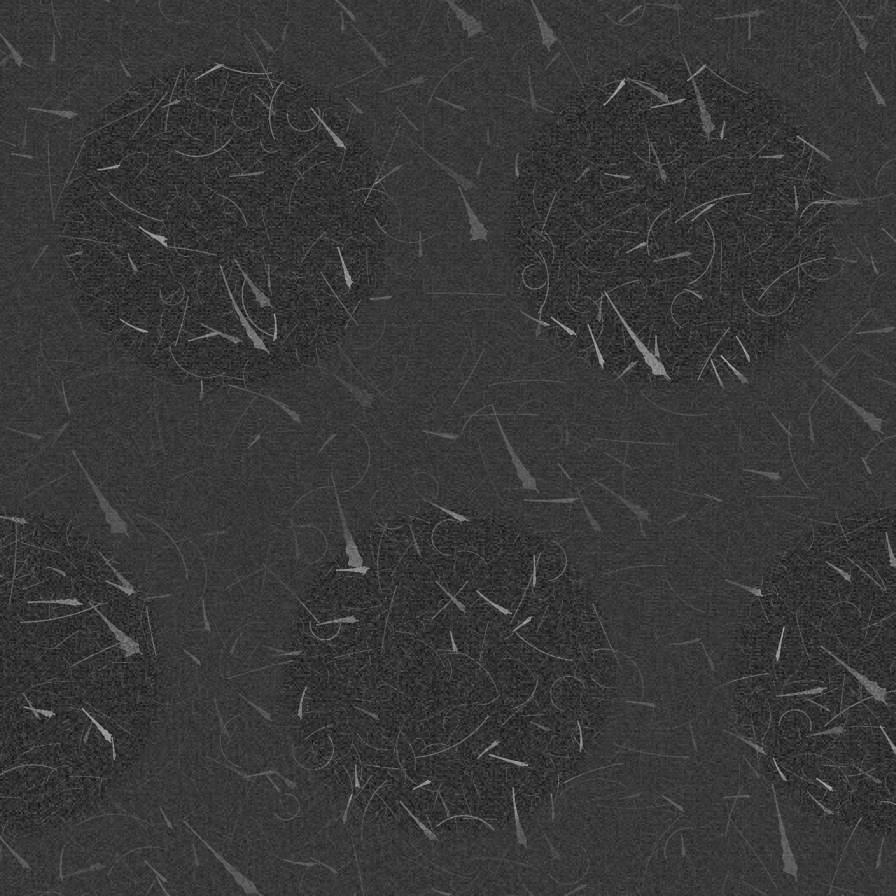
Write a Shadertoy shader that draws this texture.

```glsl
// Dark fibrous sheet with staggered round patches of coarser grain.
// Curved hairs, wedges and torn flakes are scattered by jittered grids;
// the patches deepen the ground and brighten the fibres lying on them.

float hash(vec2 p) {
    return fract(sin(dot(p, vec2(127.1, 311.7))) * 43758.5453);
}

// Coverage of an arc whose middle is at the origin, swelling towards one end.
float strand(vec2 p, float len, float turn, float thin, float flare, float px) {
    float radius = len / turn;
    vec2 q = p + vec2(0.0, radius);
    float along = atan(q.x, q.y) * radius;
    float across = length(q) - radius;
    float t = along / len + 0.5;
    float swell = pow(clamp(t / 0.85, 0.0, 1.0), 2.5) * (1.0 - smoothstep(0.84, 0.96, t));
    float bulge = flare * swell * (0.85 + 0.15 * sin(t * 45.0));
    float side = abs(across - 0.4 * bulge) - thin - bulge;
    float ends = abs(along) - 0.5 * len;
    return clamp(0.5 - side / px, 0.0, 1.0) * clamp(0.5 - ends / px, 0.0, 1.0);
}

// One strand per grid cell; heading holds the mean angle and its spread.
float scatter(vec2 uv, float cell, float share, float len, float bend,
              float thin, float flare, vec2 heading, float seed, float px) {
    vec2 home = floor(uv / cell);
    float ink = 0.0;
    for (int j = -1; j <= 1; j++)
    for (int i = -1; i <= 1; i++) {
        vec2 id = home + vec2(i, j);
        vec2 key = id + seed;
        if (hash(key + 0.13) > share) continue;
        vec2 centre = (id + vec2(hash(key + 1.37), hash(key + 2.71))) * cell;
        float angle = heading.x + heading.y * (hash(key + 3.19) - 0.5);
        float c = cos(angle), s = sin(angle);
        vec2 p = uv - centre;
        p = vec2(c * p.x + s * p.y, c * p.y - s * p.x);
        if (hash(key + 4.53) < 0.5) p.y = -p.y;
        float size = mix(0.5, 1.0, hash(key + 5.91));
        float turn = 0.08 + bend * pow(hash(key + 6.47), 3.0);
        float tone = mix(0.35, 1.0, hash(key + 7.83));
        float width = flare * mix(0.4, 1.0, hash(key + 8.29));
        ink = max(ink, tone * strand(p, len * size, turn, thin, width, px));
    }
    return ink;
}

// Soft mask of round patches, alternate rows shifted by half a step.
float patches(vec2 uv) {
    vec2 g = uv * 2.0;
    g.x += 0.5 * (1.0 - mod(floor(g.y), 2.0));
    return 1.0 - smoothstep(0.172, 0.192, 0.5 * length(fract(g) - 0.5));
}

// Bell-shaped grain with unit deviation.
float grain(vec2 uv) {
    vec2 cell = floor(uv * 512.0);
    return 2.0 * (hash(cell) + hash(cell + 17.3) + hash(cell + 41.9) - 1.5);
}

void mainImage(out vec4 fragColor, in vec2 fragCoord) {
    vec2 uv = fragCoord / iResolution.xy;
    float px = 1.0 / iResolution.y;
    float inside = patches(uv);
    vec2 anyWay = vec2(0.0, 6.283);

    // Hairs, from short crumbs to long curls
    float crumbs = scatter(uv, 0.018, 0.55, 0.02, 3.5, 0.0005, 0.0, anyWay, 11.0, px);
    float hairs = scatter(uv, 0.033, 0.75, 0.05, 2.5, 0.0005, 0.0, anyWay, 23.0, px);
    float curls = scatter(uv, 0.068, 0.75, 0.1, 4.5, 0.0007, 0.0, anyWay, 37.0, px);

    // Wedges and flakes, mostly falling to the right
    float slivers = scatter(uv, 0.06, 0.45, 0.04, 0.5, 0.0008, 0.0022, vec2(-0.5, 3.0), 53.0, px);
    float wedges = scatter(uv, 0.09, 0.5, 0.065, 0.4, 0.0009, 0.0042, vec2(-0.6, 1.8), 71.0, px);
    float flakes = scatter(uv, 0.17, 0.55, 0.13, 0.5, 0.0009, 0.012, vec2(-1.0, 0.9), 97.0, px);

    float ink = max(max(0.35 * crumbs, 0.45 * hairs), 0.7 * curls);
    ink = max(ink, max(slivers, max(wedges, 0.95 * flakes)));

    // Ground, grain and fibres
    float ground = mix(0.219, 0.195, inside);
    float roughness = mix(0.025, 0.042, inside);
    float gain = mix(0.16, 0.42, inside);
    float grey = ground + roughness * grain(uv) + gain * ink;
    fragColor = vec4(vec3(grey), 1.0);
}
```
